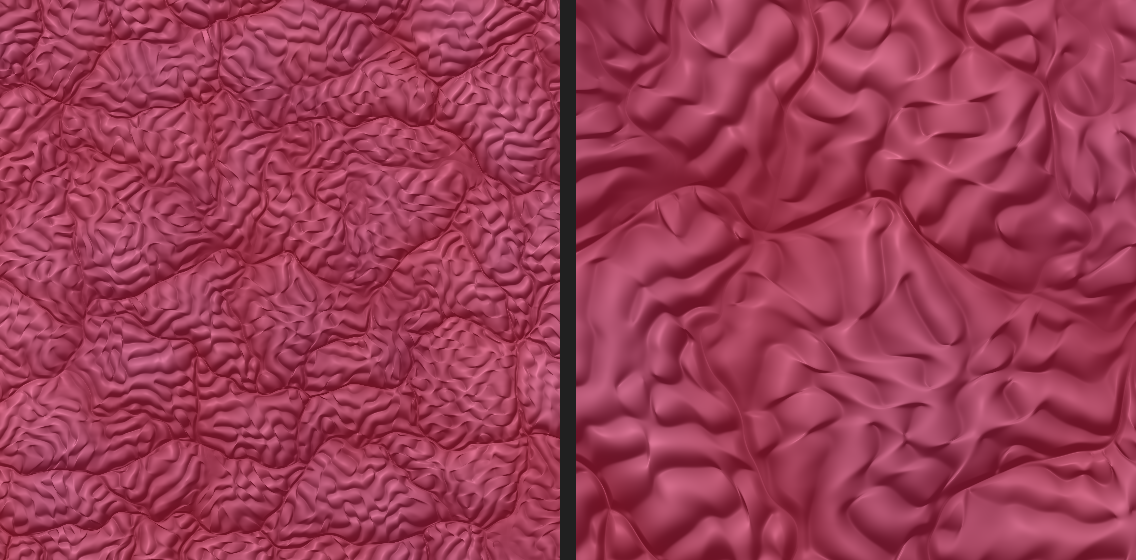
Left, the full canvas; right, a detail of the centre.
A Shadertoy shader for this texture:

```glsl
// Wet pink tissue: swollen lobes covered with meandering, brain-like folds.
#define LOBES vec2(5.4, 6.2)   // lobes across the canvas
#define LOBE_HEIGHT 0.026
#define LOBE_SHARPNESS 5.5
#define FOLD_CELLS 27.0        // wave packets across the canvas
#define FOLD_FREQ 1.42         // folds per packet cell
#define FOLD_HEIGHT 0.0095
#define FOLD_SPREAD 2.1        // disorder of the fold directions, radians
#define CONTRAST 0.82
#define GLOSS 0.30
#define DARK vec3(0.47, 0.13, 0.22)
#define LIGHT vec3(0.84, 0.44, 0.57)

const float TAU = 6.2831853;

vec3 hash3(vec2 p) {
    vec3 q = fract(p.xyx * vec3(0.1031, 0.1030, 0.0973));
    q += dot(q, q.yxz + 33.33);
    return fract((q.xxy + q.yzz) * q.zyx);
}

float noise(vec2 p) {
    vec2 i = floor(p), f = fract(p);
    f = f * f * (3.0 - 2.0 * f);
    return mix(mix(hash3(i).x, hash3(i + vec2(1, 0)).x, f.x),
               mix(hash3(i + vec2(0, 1)).x, hash3(i + vec2(1, 1)).x, f.x), f.y);
}

vec2 noise2(vec2 p) {
    return vec2(noise(p), noise(p + vec2(37.2, 91.7))) - 0.5;
}

// Distance to the lobe border (x), smooth dome (y) and cell of the lobe (zw)
vec4 lobe(vec2 p) {
    vec2 warp = 0.13 * noise2(p * 6.0) + 0.055 * noise2(p * 17.0) + 0.016 * noise2(p * 38.0);
    vec2 q = (p + warp) * LOBES + 20.0;
    vec2 base = floor(q), id = base;
    float near = 9.0, next = 9.0, total = 0.0;
    for (int y = -2; y <= 2; y++)
    for (int x = -2; x <= 2; x++) {
        vec2 cell = base + vec2(x, y);
        float d = length(cell + hash3(cell).xy - q);
        total += exp(-LOBE_SHARPNESS * d);
        if (d < near) { next = near; near = d; id = cell; }
        else next = min(next, d);
    }
    float share = exp(-LOBE_SHARPNESS * near) / total;
    return vec4(next - near, (share - 0.33) / 0.67, id);
}

// Sum of randomly turned wave packets; its phase draws the folds, 0 in a groove
float folds(vec2 p) {
    vec2 q = p * FOLD_CELLS, base = floor(q), wave = vec2(0.0);
    float power = 0.0;
    for (int y = -2; y <= 2; y++)
    for (int x = -2; x <= 2; x++) {
        vec2 cell = base + vec2(x, y);
        vec3 h = hash3(cell);
        vec2 d = q - cell - h.xy;
        float w = max(0.0, 1.0 - 0.25 * dot(d, d));
        w *= w * w;
        float angle = 1.57 + 5.0 * (noise(cell * 0.16) - 0.5) + FOLD_SPREAD * (h.z - 0.5);
        float phase = TAU * FOLD_FREQ * dot(d, vec2(cos(angle), sin(angle)));
        wave += w * vec2(cos(phase), sin(phase));
        power += w * w;
    }
    float c = wave.x / (length(wave) + 0.06 * sqrt(power) + 1e-4);
    return sqrt(0.512 + 0.5 * c);
}

// Height (x), fold profile (y) and lobe profile (z)
vec3 relief(vec2 p) {
    vec4 cell = lobe(p);
    vec2 bent = p + 0.020 * noise2(p * 22.0) + 3.0 * hash3(cell.zw + 7.0).xy;
    float depth = mix(0.65, 1.15, noise(p * 17.0 + 5.0));
    float fold = mix(0.45, folds(bent), depth * smoothstep(0.0, 0.07, cell.x));
    float swell = mix(0.5, 1.2, noise(p * 4.0 + 11.0));
    float grain = 0.0010 * noise(p * 90.0);
    return vec3(LOBE_HEIGHT * swell * cell.y + FOLD_HEIGHT * fold + grain, fold, cell.y);
}

void mainImage(out vec4 fragColor, in vec2 fragCoord) {
    vec2 p = fragCoord / iResolution.y;

    // Surface normal from the relief
    const float STEP = 0.0013;
    vec3 here = relief(p);
    vec2 slope = vec2(relief(p + vec2(STEP, 0.0)).x, relief(p + vec2(0.0, STEP)).x) - here.x;
    vec3 normal = normalize(vec3(-slope / STEP, 1.0));

    // Light from above, shade in the grooves and between the lobes
    vec3 light = normalize(vec3(-0.25, 0.75, 0.80));
    float diffuse = dot(normal, light);
    float shine = pow(max(0.0, dot(normal, normalize(light + vec3(0, 0, 1)))), 36.0);
    float tone = 0.45 + CONTRAST * (diffuse - 0.63)
               + 0.42 * (here.y - 0.64) + 0.28 * (here.z - 0.68);
    tone += 0.24 * (noise(p * 3.0 + 3.0) - 0.5) + 0.10 * (noise(p * 65.0) - 0.5);
    tone += GLOSS * shine * smoothstep(0.35, 0.85, noise(p * 45.0 + 9.0));

    // Soft floor keeps light in the deepest shadows
    float lifted = tone + 0.16;
    tone = 0.5 * (lifted + sqrt(lifted * lifted + 0.02)) - 0.17;

    // Flesh colour: redder in the crevices, mauve in patches
    vec3 color = mix(DARK, LIGHT, min(tone, 1.3));
    color += vec3(0.03, -0.01, -0.015) * (1.0 - here.z);
    color += vec3(-0.02, 0.01, 0.035) * (noise(p * 11.0 + 31.0) - 0.5);
    fragColor = vec4(color, 1.0);
}
```
